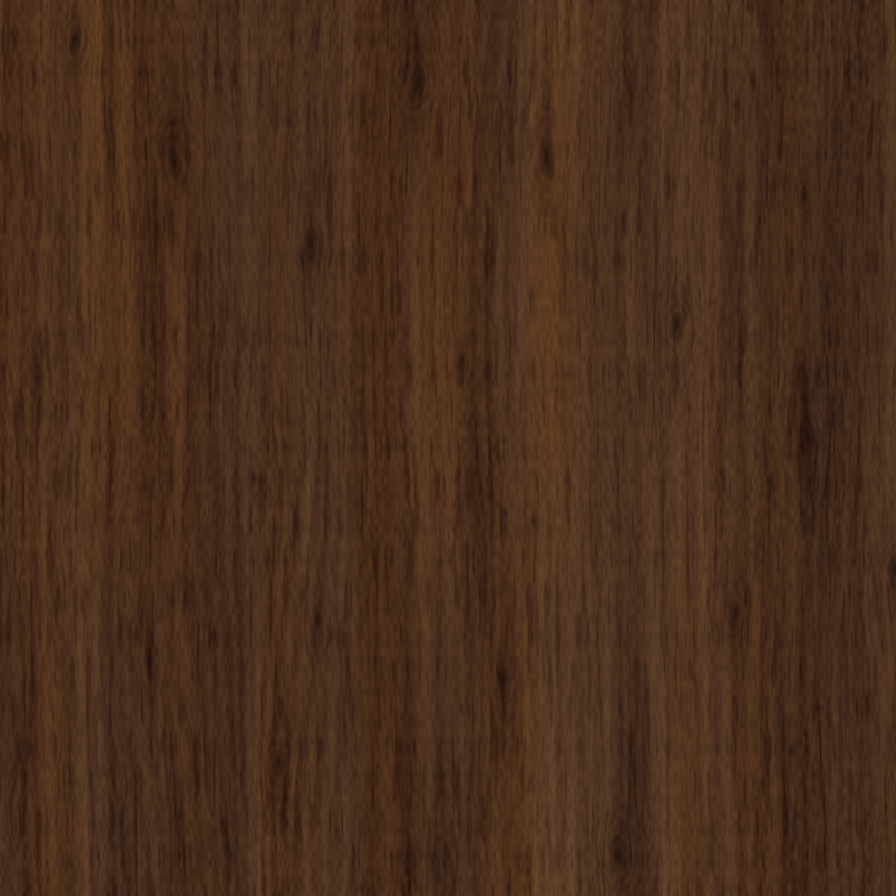
This texture is drawn by a WebGL 1 fragment shader. Its source:

```glsl
precision highp float;
// Dark walnut boards: soft vertical staves, fine pores and small scattered knots.

uniform vec2 u_resolution;

const int KNOT_COUNT = 22;
const vec3 DARK_WOOD = vec3(0.188, 0.103, 0.065);
const vec3 PALE_WOOD = vec3(0.372, 0.252, 0.155);
const vec3 KNOT_CORE = vec3(0.120, 0.065, 0.043);
const vec3 RED_TINT = vec3(1.035, 0.985, 0.90);
const vec3 PLUM_TINT = vec3(0.985, 0.990, 1.04);

float hash(vec2 p) {
  return fract(sin(dot(p, vec2(127.1, 311.7))) * 43758.5453);
}

float noise(vec2 p) {
  vec2 cell = floor(p);
  vec2 f = fract(p);
  f = f * f * (3.0 - 2.0 * f);
  float low = mix(hash(cell), hash(cell + vec2(1.0, 0.0)), f.x);
  float high = mix(hash(cell + vec2(0.0, 1.0)), hash(cell + vec2(1.0, 1.0)), f.x);
  return mix(low, high, f.y);
}

// Noise centred on zero.
float signedNoise(vec2 p) {
  return noise(p) - 0.5;
}

// Tone of one stave, drifting slowly along its length.
float staveTone(float id, float y) {
  return 0.7 * hash(vec2(id, 4.0)) + 0.3 * noise(vec2(id * 7.3, y * 3.0));
}

// Staves of uneven width; each edge has its own softness.
float staves(vec2 p) {
  float s = p.x * 23.0 + 0.8 * noise(vec2(p.x * 11.0, 2.0));
  s += 0.4 * signedNoise(vec2(p.x * 6.0, p.y * 3.5));
  float id = floor(s);
  float softness = mix(0.12, 0.7, hash(vec2(id, 9.0)));
  float blend = smoothstep(1.0 - softness, 1.0, fract(s));
  return mix(staveTone(id, p.y), staveTone(id + 1.0, p.y), blend);
}

// Long streaks, from broad to fine.
float streaks(vec2 p) {
  return 0.30 * signedNoise(p * vec2(42.0, 1.3))
       + 0.26 * signedNoise(p * vec2(90.0, 2.1) + 17.0)
       + 0.34 * signedNoise(p * vec2(185.0, 4.5) + 31.0);
}

// Curved growth lines drawn as contours of a stretched field.
float growthLines(vec2 p) {
  float field = p.x * 46.0 + 6.0 * noise(p * vec2(9.0, 1.6) + 5.0);
  return sin(6.2832 * field) * noise(p * vec2(13.0, 2.5) + 40.0);
}

// Short dark pores and a finer surface grit.
float pores(vec2 p) {
  float dashes = smoothstep(0.55, 0.92, noise(p * vec2(310.0, 24.0) + 3.0));
  float grit = signedNoise(p * vec2(430.0, 110.0) + 60.0);
  return 0.30 * dashes - 0.36 * grit;
}

// Bends p around one knot; returns its core, shadow and ring strengths.
vec3 knot(vec2 uv, float seed, inout vec2 p) {
  float row = (seed + 0.5) / float(KNOT_COUNT);
  vec2 centre = vec2(fract(seed * 0.618 + 0.12 * hash(vec2(seed, 1.0))),
                     row + 0.08 * (hash(vec2(seed, 2.0)) - 0.5));
  float size = mix(0.32, 1.0, pow(hash(vec2(seed, 3.0)), 1.6));
  vec2 d = uv - centre;
  vec2 q = d / (size * vec2(0.0095, 0.021));
  q += 0.9 * vec2(signedNoise(uv * vec2(60.0, 35.0) + seed),
                  signedNoise(uv * vec2(70.0, 30.0) - seed));
  float r = length(q);
  p.x -= d.x * 0.5 * exp(-0.12 * r * r);
  float core = exp(-1.5 * r * r);
  float shadow = exp(-0.35 * q.x * q.x - 0.05 * q.y * q.y);
  float rings = sin(r * 8.0) * exp(-0.16 * r * r);
  return vec3(core, shadow, rings) * mix(0.65, 1.0, size);
}

void main() {
  vec2 uv = gl_FragCoord.xy / u_resolution;
  vec2 p = uv;
  p.x += 0.012 * signedNoise(uv * vec2(5.0, 3.0)) + 0.003 * signedNoise(uv * vec2(18.0, 9.0));

  // Knots
  vec3 knots = vec3(0.0);
  for (int i = 0; i < KNOT_COUNT; i++) {
    knots += knot(uv, float(i), p);
  }
  knots = clamp(knots, -1.0, 1.0);

  // Grain
  float tone = 0.62 + 0.50 * (staves(p) - 0.5);
  tone += 0.78 * streaks(p) + 0.11 * growthLines(p) - pores(p);
  tone -= 0.30 * knots.y + 0.10 * knots.z;

  // Colour: some staves lean red, others plum
  vec3 wood = mix(DARK_WOOD, PALE_WOOD, clamp(tone, -0.2, 1.2));
  float warmth = smoothstep(0.2, 0.85, noise(p * vec2(26.0, 1.4) + 80.0));
  wood *= mix(PLUM_TINT, RED_TINT, warmth);
  wood = mix(wood, KNOT_CORE, 0.75 * knots.x);
  gl_FragColor = vec4(wood, 1.0);
}
```
